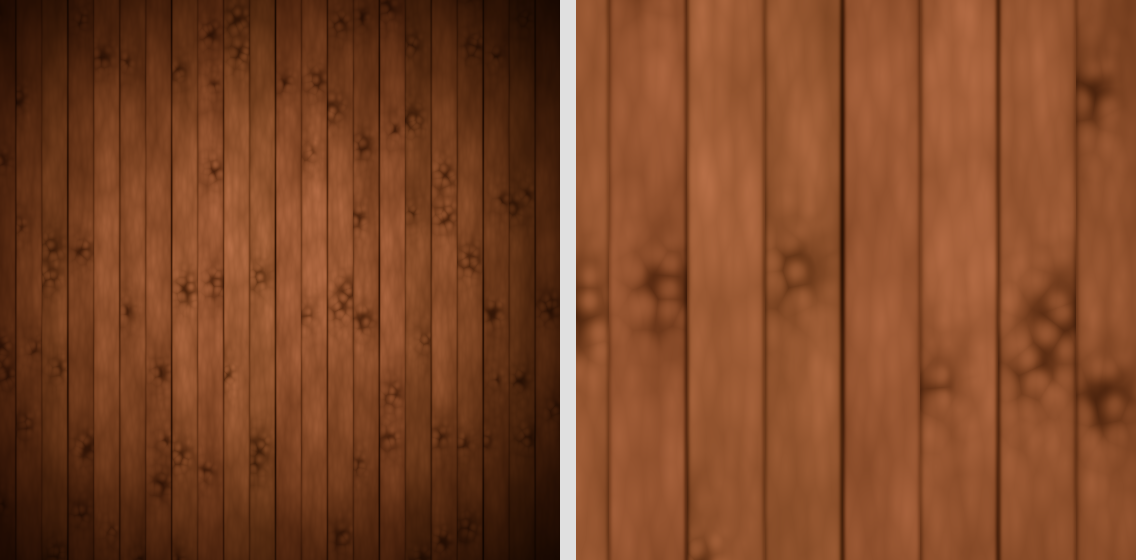
Left: the whole. Right: its middle third, enlarged.
Give the GLSL for this texture, as a Shadertoy shader.

```glsl
float hash(vec2 p) {
    return fract(sin(dot(p, vec2(127.1, 311.7))) * 43758.5);
}

// Distance to the nearest scattered point
float cellular(vec2 p) {
    float nearest = 2.0;
    for (int j = -1; j <= 1; j++)
    for (int i = -1; i <= 1; i++) {
        vec2 cell = floor(p) + vec2(i, j);
        vec2 point = cell + vec2(hash(cell), hash(cell + 31.7));
        nearest = min(nearest, length(point - p));
    }
    return nearest;
}

// Layered sines, stretched along the plank
float grain(vec2 p, float seed) {
    float sum = 0.0, freq = 4.0, amp = 0.5;
    for (int i = 0; i < 4; i++) {
        float bend = sin(p.y * (5.0 + freq * 0.4) + seed * 9.0 + freq);
        sum += amp * sin(p.x * freq + seed * 40.0 + bend * 1.3);
        freq *= 1.83;
        amp *= 0.7;
    }
    return sum;
}

// x: dark core, y: wide stain around it
vec2 knots(float plank, vec2 p) {
    vec2 result = vec2(0.0);
    for (int j = -1; j <= 1; j++) {
        vec2 seed = vec2(plank, floor(p.y) + float(j));
        float present = step(hash(seed + 0.5), 0.3);
        vec2 centre = vec2(0.15 + 0.7 * hash(seed + 7.0), seed.y + hash(seed + 13.0));
        vec2 d = (p - centre) * vec2(1.0, 1.6);
        float size = mix(0.16, 0.42, hash(seed + 19.0));
        vec2 stain = d * vec2(0.9, 0.65);
        result += present * vec2(exp(-dot(d, d) / (size * size)), exp(-3.0 * dot(stain, stain)));
    }
    return min(result, 1.0);
}

void mainImage(out vec4 fragColor, in vec2 fragCoord) {
    vec2 uv = fragCoord / iResolution.xy;

    // Planks
    float across = uv.x * 21.57 + 0.388;
    float plank = floor(across);
    float inside = across - plank;
    float seed = hash(vec2(plank, 4.0));

    // Wood figure, bent around ragged knots
    float curl = cellular(vec2(across * 3.0, uv.y * 60.0));
    vec2 ragged = vec2(0.25, 0.12) * (curl - 0.4);
    vec2 knot = knots(plank, vec2(inside, uv.y * 11.0) + ragged);
    float streaks = grain(vec2(inside + 0.1 * knot.y, uv.y), seed);
    float blotch = cellular(vec2(across * 1.1 + seed * 7.0, uv.y * 9.0 + seed * 50.0));
    float fibre = cellular(vec2(across * 5.0, uv.y * 30.0 + seed * 30.0));

    // Vignette
    vec2 q = uv - vec2(0.485, 0.505);
    float d2 = dot(q, q);
    float tone = 0.02 + 0.63 * exp(-1.9 * d2 - 4.0 * d2 * d2);

    // Shading
    tone *= 0.91 + 0.14 * seed;
    tone *= 1.0 + 0.035 * streaks;
    tone *= 1.10 - 0.22 * blotch;
    tone *= 1.04 - 0.09 * fibre;
    tone *= 1.0 - knot.y * (0.08 + 0.16 * (curl - 0.4));
    tone *= 1.0 - 0.42 * knot.x * smoothstep(0.1, 0.8, curl);

    // Seams: every fourth one is deep, the even ones are faint
    float seam = floor(across + 0.5);
    float gap = abs(across - seam);
    float depth = mix(0.18, 0.38, mod(seam, 2.0));
    depth += 0.22 * step(2.5, mod(seam, 4.0)) + 0.08 * hash(vec2(seam, 9.0));
    depth *= 0.85 + 0.15 * sin(uv.y * 17.0 + seam * 5.0);
    tone *= 1.0 - depth * exp(-gap * gap * 750.0);
    tone *= 1.0 - 0.09 * exp(-gap * 12.0);

    // Brown ramp with a slight red shift per plank
    float red = 1.25 + 0.05 * hash(vec2(plank, 15.0));
    vec3 wood = vec3(1.0, 0.66, 0.52) * pow(vec3(max(tone, 0.01)), vec3(1.0, red, 1.9));
    fragColor = vec4(wood, 1.0);
}
```
